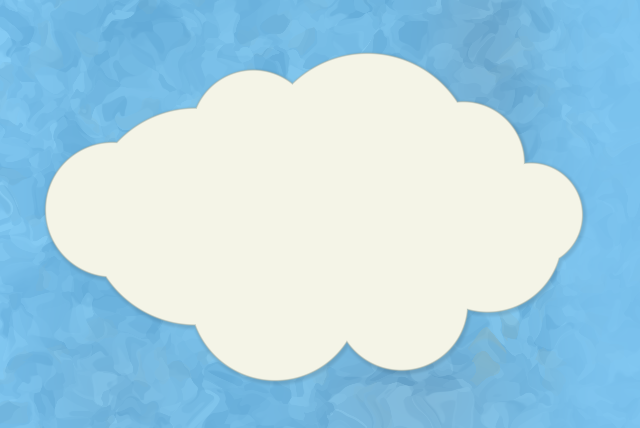
Write a Shadertoy shader that draws this background.

```glsl
const vec3 CREAM = vec3(0.957, 0.957, 0.906);
const vec3 SKY_BRIGHT = vec3(0.485, 0.765, 0.935);
const vec3 SKY_MID = vec3(0.435, 0.710, 0.872);
const vec3 SKY_DULL = vec3(0.455, 0.672, 0.808);
const vec3 SAGE = vec3(0.53, 0.71, 0.77);
const vec3 RIM = vec3(0.72, 0.72, 0.64);

float hash(vec2 p, float seed) {
    vec3 q = fract(vec3(p.xyx + seed) * vec3(0.1031, 0.1030, 0.0973));
    q += dot(q, q.yzx + 33.33);
    return fract((q.x + q.y) * q.z);
}

float valueNoise(vec2 p, float seed) {
    vec2 cell = floor(p);
    vec2 f = fract(p);
    f = f * f * (3.0 - 2.0 * f);
    float low = mix(hash(cell, seed), hash(cell + vec2(1, 0), seed), f.x);
    float high = mix(hash(cell + vec2(0, 1), seed), hash(cell + vec2(1, 1), seed), f.x);
    return mix(low, high, f.y);
}

vec2 warp(vec2 p, float scale, float amount, float seed) {
    vec2 shift = vec2(valueNoise(p * scale, seed), valueNoise(p * scale, seed + 17.0));
    return p + amount * (shift - 0.5);
}

// Irregular flat patches: each cell has one random tone, with softened borders
float patches(vec2 p, float sharpness, float seed) {
    vec2 base = floor(p);
    float toneSum = 0.0;
    float weightSum = 0.0;
    for (int j = -1; j <= 1; j++) {
        for (int i = -1; i <= 1; i++) {
            vec2 cell = base + vec2(i, j);
            vec2 site = cell + vec2(hash(cell, seed), hash(cell, seed + 5.0));
            vec2 d = p - site;
            float weight = exp(-sharpness * dot(d, d)) + 1e-12;
            toneSum += weight * hash(cell, seed + 11.0);
            weightSum += weight;
        }
    }
    return toneSum / weightSum;
}

float glow(vec2 p, vec2 center, vec2 size) {
    vec2 d = (p - center) / size;
    return exp(-dot(d, d));
}

// Each lobe holds its center and radius
float cloudDistance(vec2 p) {
    vec3 lobes[9] = vec3[9](
        vec3(0.264, 0.510, 0.157), vec3(0.459, 0.494, 0.253),
        vec3(0.594, 0.691, 0.145), vec3(0.861, 0.623, 0.252),
        vec3(1.086, 0.619, 0.143), vec3(1.244, 0.498, 0.121),
        vec3(1.143, 0.445, 0.174), vec3(0.941, 0.290, 0.155),
        vec3(0.645, 0.311, 0.200));
    float d = 10.0;
    for (int i = 0; i < 9; i++) {
        d = min(d, length(p - lobes[i].xy) - lobes[i].z);
    }
    return d;
}

vec3 paintedSky(vec2 p) {
    // Broad light and dull regions
    float rightLight = smoothstep(1.20, 1.42, p.x);
    float light = 0.30 + 0.65 * rightLight + 0.45 * (1.0 - smoothstep(0.0, 0.22, p.x));
    float dull = 0.75 * glow(p, vec2(1.13, 0.88), vec2(0.13, 0.28))
               + 0.85 * glow(p, vec2(0.97, 0.07), vec2(0.22, 0.14))
               + 0.35 * glow(p, vec2(0.27, 0.10), vec2(0.16, 0.12));
    vec3 color = mix(SKY_MID, SKY_BRIGHT, clamp(light, 0.0, 1.0));
    color = mix(color, SKY_DULL, clamp(dull, 0.0, 1.0));

    // Ragged brush patches, calmer toward the right side
    vec2 ragged = warp(warp(p, 14.0, 0.06, 1.0), 45.0, 0.025, 3.0);
    float large = patches(ragged * 15.0, 60.0, 7.0) - 0.5;
    float small = patches(ragged * 30.0 + 4.0, 45.0, 23.0) - 0.5;
    float strength = mix(1.0, 0.35, rightLight);
    color += strength * (0.065 * large + 0.05 * small) * vec3(1.1, 1.0, 0.8);

    // Occasional gray-green dabs
    float dab = smoothstep(0.78, 0.92, patches(ragged * 21.0 + 9.0, 60.0, 41.0));
    float sage = 0.13 + 0.55 * glow(p, vec2(1.16, 0.19), vec2(0.10, 0.09));
    return mix(color, SAGE, dab * sage * strength);
}

void mainImage(out vec4 fragColor, in vec2 fragCoord) {
    vec2 p = fragCoord / iResolution.xy * vec2(1.5, 1.0);
    float pixel = 1.0 / iResolution.y;
    float d = cloudDistance(p);
    vec3 color = paintedSky(p);

    // Faint shadow, thin rim and flat cloud
    float shadow = cloudDistance(p - vec2(0.003, -0.004));
    color *= 1.0 - 0.10 * (1.0 - smoothstep(0.0, 0.012, shadow));
    color = mix(color, RIM, 0.75 * (1.0 - smoothstep(-pixel, pixel, d - 0.0015)));
    color = mix(color, CREAM, 1.0 - smoothstep(-pixel, pixel, d + 0.0005));
    fragColor = vec4(color, 1.0);
}
```
